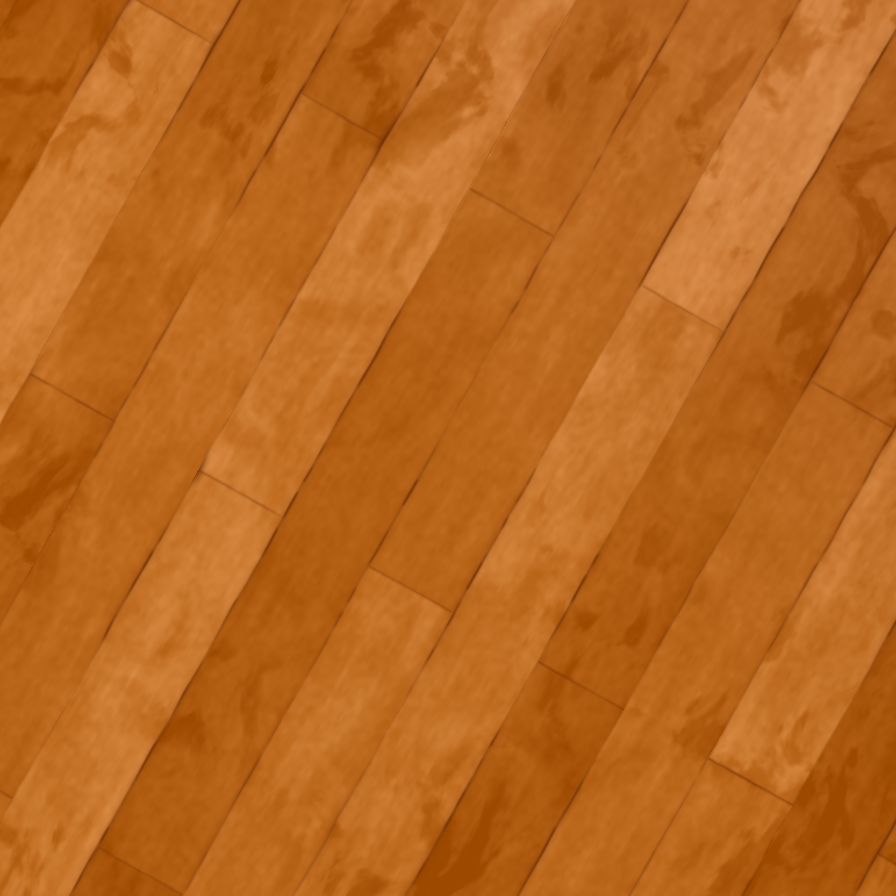
A three.js fragment shader for this texture:

```glsl
// Diagonal strip floor of warm varnished wood planks with half-offset end joints.
#define ANGLE 1.056        // plank direction from horizontal, radians
#define PLANK_WIDTH 0.1088
#define PLANK_LENGTH 0.844
#define ORIGIN vec2(0.560, 0.075)
#define SEAM_WIDTH 0.0017
#define SEAM_DEPTH 0.68
#define TONE_WAVE 0.31     // light and dark rows
#define TONE_SPREAD 0.17   // random plank shift
#define GRAIN 0.36
#define FIGURE 0.80
#define SMUDGE 0.42
#define STAIN 0.70

varying vec2 vUv;

const vec3 DARK_WOOD = vec3(0.650, 0.320, 0.030);
const vec3 MID_WOOD = vec3(0.735, 0.405, 0.110);
const vec3 LIGHT_WOOD = vec3(0.835, 0.525, 0.245);
const vec3 SEAM_COLOR = vec3(0.430, 0.180, 0.015);

float hash(vec2 p) {
  return fract(sin(dot(p, vec2(127.1, 311.7))) * 43758.5453);
}

float noise(vec2 p) {
  vec2 i = floor(p);
  vec2 f = fract(p);
  f = f * f * (3.0 - 2.0 * f);
  return mix(mix(hash(i), hash(i + vec2(1.0, 0.0)), f.x),
             mix(hash(i + vec2(0.0, 1.0)), hash(i + vec2(1.0, 1.0)), f.x), f.y);
}

float fbm(vec2 p) {
  float sum = 0.0;
  float amp = 0.5;
  for (int i = 0; i < 4; i++) {
    sum += amp * noise(p);
    p = p * 2.03 + 17.3;
    amp *= 0.5;
  }
  return sum / 0.9375;
}

float softLine(float dist, float width) {
  return exp(-dist * dist / (width * width));
}

// Position along a row in plank lengths; odd rows shift by half
float planksAlong(float row, float y) {
  return (y - ORIGIN.y) / PLANK_LENGTH + 0.5 * mod(row, 2.0);
}

// Every third row is light, with a random shift per plank
float plankTone(float row, float y) {
  float plank = floor(planksAlong(row, y));
  return TONE_WAVE * cos(2.0944 * (row + 1.0) - 0.6 * plank)
       + TONE_SPREAD * (hash(vec2(row, plank) + 0.37) - 0.5);
}

void main() {
  // Floor axes: x across the planks, y along them, from the upper left corner
  vec2 p = vec2(vUv.x, vUv.y - 1.0);
  float s = sin(ANGLE);
  float c = cos(ANGLE);
  vec2 q = vec2(s * p.x - c * p.y, c * p.x + s * p.y);

  // Plank layout with slightly uneven edges
  vec2 bent = q + (noise(q * vec2(9.0, 28.0)) - 0.5) * 0.0016;
  float across = (bent.x - ORIGIN.x) / PLANK_WIDTH;
  float row = floor(across);
  float along = planksAlong(row, bent.y);
  vec2 id = vec2(row, floor(along));
  vec2 cell = vec2(across - row, along - id.y);
  vec2 edge = min(cell, 1.0 - cell) * vec2(PLANK_WIDTH, PLANK_LENGTH);
  float seamId = floor(across + 0.5);
  float jointId = floor(along + 0.5);

  // Plank tone, blended softly over the long edges, with falloff and clouds
  float neighbor = row + (cell.x > 0.5 ? 1.0 : -1.0);
  float blend = 0.5 - 0.5 * smoothstep(0.0, 0.0022, edge.x);
  vec2 offCenter = vUv - vec2(0.38, 0.60);
  float tone = 0.53 + mix(plankTone(row, bent.y), plankTone(neighbor, bent.y), blend);
  tone -= 0.42 * (dot(offCenter, offCenter) - 0.16);
  tone += 0.40 * (fbm(vUv * 4.0 + 2.7) - 0.5);

  // Long grain, smoky figure, fine pores and mottling
  vec2 shift = vec2(hash(id + 0.37) * 37.0, hash(id + 4.1) * 53.0);
  float grain = fbm(q * vec2(80.0, 9.0) + shift);
  vec2 warp = vec2(noise(q * 11.0 + shift), noise(q * 13.0 + shift + 7.0));
  float figure = fbm(q * vec2(19.0, 11.0) + warp * 2.2 + shift);
  float pores = noise(q * vec2(230.0, 110.0)) - 0.5;
  float mottle = noise(vUv * 125.0) - 0.5;
  tone += GRAIN * (grain - 0.5);
  tone += FIGURE * mix(0.4, 1.0, hash(id + 2.6)) * (figure - 0.5);
  tone += 0.11 * pores + 0.14 * mottle;

  // Dark smudges gathered in patches
  float patches = smoothstep(0.42, 0.72, noise(vUv * 4.5 + 11.0));
  float smudge = smoothstep(0.52, 0.72, fbm(q * vec2(34.0, 20.0) + warp * 1.5));
  tone -= SMUDGE * patches * smudge;

  tone = clamp(tone, -0.2, 1.06);
  vec3 color = mix(DARK_WOOD, MID_WOOD, min(tone * 2.0, 1.0));
  color = mix(color, LIGHT_WOOD, max(tone * 2.0 - 1.0, 0.0));

  // Dull sheen toward the upper right
  float sheen = smoothstep(0.9, 1.9, vUv.x + vUv.y);
  color += sheen * vec3(0.005, 0.020, 0.050);

  // Seams break into soft dashes over a faint shadow; end joints vary per plank
  float seamWear = smoothstep(0.30, 0.75, noise(vec2(q.y * 8.0, seamId * 7.7)));
  float dashes = smoothstep(0.15, 0.70, noise(vec2(q.y * 65.0, seamId * 3.1)));
  float seam = softLine(edge.x, SEAM_WIDTH) * mix(0.15, SEAM_DEPTH, seamWear);
  seam *= mix(0.35, 1.0, dashes);
  seam += 0.12 * seamWear * softLine(edge.x, 0.0055);
  float jointWear = mix(0.45, 1.0, noise(vec2(q.x * 60.0, row)));
  float jointDepth = SEAM_DEPTH * mix(0.45, 1.0, hash(vec2(row, jointId) + 6.2));
  float joint = softLine(edge.y, SEAM_WIDTH) * jointWear * jointDepth;
  color = mix(color, SEAM_COLOR, max(seam, joint));

  // Dirt at some plank corners
  float dirt = pow(hash(vec2(seamId, jointId) + 9.4), 3.0);
  dirt *= softLine(edge.x, 0.005) * softLine(edge.y, 0.018);
  color = mix(color, SEAM_COLOR, STAIN * dirt);

  gl_FragColor = vec4(color, 1.0);
}
```
